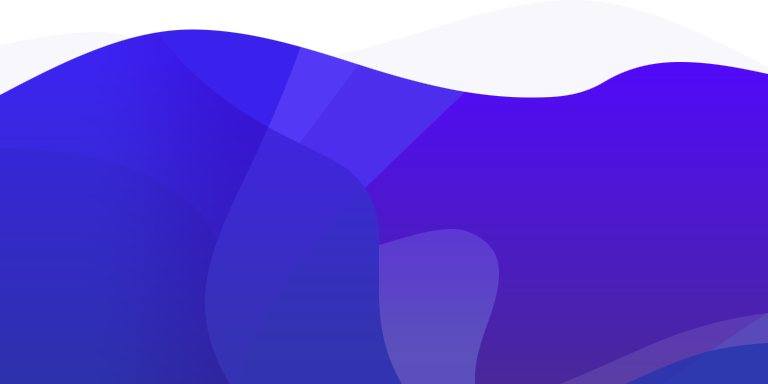
Write a Shadertoy shader that draws this background.

```glsl
// Overlapping translucent blue and violet waves beneath a white sky.

// Layout grid: 768 x 384 cells over the canvas, y measured down from the top.
const vec2 GRID = vec2(768.0, 384.0);

const vec3 SKY          = vec3(1.0);
const vec3 PALE_WAVE    = vec3(0.970, 0.970, 0.988);
const vec3 VIOLET_TOP   = vec3(0.320, 0.035, 0.980);
const vec3 VIOLET_LOW   = vec3(0.280, 0.160, 0.600);
const vec3 BEAM         = vec3(0.300, 0.180, 0.925);
const vec3 BRIGHT_BEAM  = vec3(0.325, 0.220, 0.960);
const vec3 CREST_BLUE   = vec3(0.233, 0.130, 0.925);
const vec3 LEFT_TOP     = vec3(0.235, 0.140, 0.940);
const vec3 LEFT_LOW     = vec3(0.182, 0.200, 0.690);
const vec3 INNER_TOP    = vec3(0.220, 0.070, 0.870);
const vec3 INNER_LOW    = vec3(0.190, 0.145, 0.640);
const vec3 FOLD_TOP     = vec3(0.240, 0.150, 0.860);
const vec3 FOLD_LOW     = vec3(0.195, 0.205, 0.685);
const vec3 BLOB_TOP     = vec3(0.360, 0.220, 0.820);
const vec3 BLOB_LOW     = vec3(0.355, 0.315, 0.735);
const vec3 CORNER_BLUE  = vec3(0.185, 0.210, 0.680);
const vec3 CORNER_LILAC = vec3(0.345, 0.295, 0.725);
const float SHADE = 0.965;  // darkening below the soft inner fold
const float HAZE  = 0.10;   // white veil of the corner wave

// Cubic between knots (position, value, slope), straight beyond them.
float hermite(float t, vec3 a, vec3 b) {
    float h = b.x - a.x;
    float s = clamp((t - a.x) / h, 0.0, 1.0);
    float bend = h * s * (1.0 - s) * (a.z * (1.0 - s) - b.z * s);
    return mix(a.y, b.y, s * s * (3.0 - 2.0 * s)) + bend
         + a.z * min(t - a.x, 0.0) + b.z * max(t - b.x, 0.0);
}

float spline(float t, vec3 a, vec3 b, vec3 c) {
    return t < b.x ? hermite(t, a, b) : hermite(t, b, c);
}

float spline(float t, vec3 a, vec3 b, vec3 c, vec3 d) {
    return t < b.x ? hermite(t, a, b) : spline(t, b, c, d);
}

// Antialiased coverage, full where d is positive.
float cover(float d) {
    return clamp(0.5 + d / max(fwidth(d), 1e-4), 0.0, 1.0);
}

float mainCrest(float x) {
    vec3 join = vec3(530, 97.5, 0);
    float left = spline(x, vec3(0, 95, -0.53), vec3(192, 29.5, 0), vec3(360, 65, 0.32), join);
    float right = spline(x, join, vec3(604, 82, -0.6), vec3(680, 62, 0), vec3(768, 74, 0.22));
    return x < join.x ? left : right;
}

float paleCrest(float x) {
    vec3 join = vec3(220, 62, 0);
    float left = spline(x, vec3(0, 45, -0.2), vec3(100, 32, 0), join);
    float right = spline(x, join, vec3(345, 53, -0.22), vec3(575, 0, 0), vec3(768, 67, 0.5));
    return x < join.x ? left : right;
}

float foldEdge(float y) {
    vec3 join = vec3(188, 365, 0.7);
    float upper = spline(y, vec3(36, 160, 0.75), vec3(127, 268, 1.75), vec3(165, 341, 1.6), join);
    float lower = spline(y, join, vec3(245, 379, 0), vec3(290, 379, 0), vec3(384, 402, 0.6));
    return y < join.x ? upper : lower;
}

void mainImage(out vec4 fragColor, in vec2 fragCoord) {
    vec2 uv = fragCoord / iResolution.xy;
    vec2 p = vec2(uv.x, 1.0 - uv.y) * GRID;
    float depth = clamp((p.y - 60.0) / 324.0, 0.0, 1.0);

    // Coverage of the large sheets
    float leftSheet = cover(spline(p.y, vec3(46, 301, -0.36), vec3(150, 258, -0.46),
                                   vec3(303, 205, 0), vec3(384, 230, 0.62)) - p.x);
    float fold = cover(foldEdge(p.y) - p.x);
    float beam = cover(spline(p.y, vec3(92, 465, -1.04), vec3(188, 365, -1.04),
                              vec3(384, 238, -0.3)) - p.x);
    float brightBeam = cover(hermite(p.y, vec3(65, 358, -0.74), vec3(143, 300, -0.74)) - p.x);

    // Violet body and light beams
    vec3 body = mix(VIOLET_TOP, VIOLET_LOW, depth);
    body = mix(body, BEAM, beam);
    body = mix(body, BRIGHT_BEAM, brightBeam * beam);
    body = mix(body, CREST_BLUE, leftSheet);

    // Lilac blob
    float blobTop = spline(p.x, vec3(379, 245, -0.27), vec3(452, 229, 0), vec3(487, 243, 0.85));
    float blobSide = spline(p.y, vec3(243, 487, 1), vec3(273, 499, 0),
                            vec3(325, 487, -0.36), vec3(378, 475, 0));
    float blob = cover(p.y - blobTop) * cover(blobSide - p.x);
    body = mix(body, mix(BLOB_TOP, BLOB_LOW, smoothstep(215.0, 370.0, p.y)), blob);

    // Blue fold, with the beam faintly visible through it
    vec3 foldColor = mix(FOLD_TOP, FOLD_LOW, smoothstep(90.0, 384.0, p.y));
    foldColor += vec3(0.012, -0.006, 0.015) * beam;
    body = mix(body, foldColor, fold);

    // Left sheet, darker towards its inner edge
    float inner = smoothstep(80.0, 260.0, p.x);
    vec3 leftColor = mix(mix(LEFT_TOP, INNER_TOP, inner), mix(LEFT_LOW, INNER_LOW, inner), depth);
    float shadeEdge = spline(p.x, vec3(0, 148, 0.03), vec3(180, 195, 0.7),
                             vec3(225, 260, 2.8), vec3(275, 384, 1.4));
    leftColor *= mix(1.0, SHADE, cover(p.y - shadeEdge));
    body = mix(body, leftColor, leftSheet * fold);

    // Small waves in the lower right corner
    float hazeTop = spline(p.x, vec3(560, 384, -0.4), vec3(650, 345, -0.43), vec3(768, 313, -0.12));
    float blueTop = spline(p.x, vec3(625, 384, -0.45), vec3(690, 357, -0.34), vec3(768, 343, -0.06));
    float haze = cover(p.y - hazeTop);
    float wedge = cover(p.y - hermite(p.x, vec3(712, 350, -0.68), vec3(768, 313, -0.62)));
    body = mix(body, vec3(1.0), HAZE * haze);
    body = mix(body, CORNER_LILAC, wedge * haze);
    body = mix(body, CORNER_BLUE + vec3(-0.005, 0.012, 0.012) * wedge, cover(p.y - blueTop));

    // Sky, pale wave behind, body in front
    vec3 color = mix(SKY, PALE_WAVE, cover(p.y - paleCrest(p.x)));
    color = mix(color, body, cover(p.y - mainCrest(p.x)));
    fragColor = vec4(color, 1.0);
}
```
